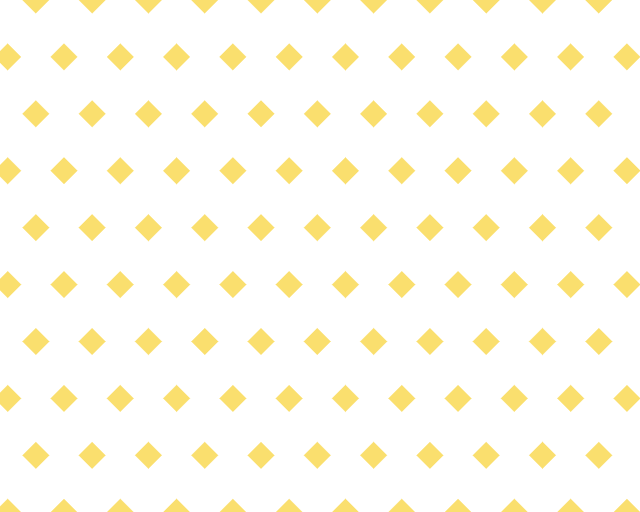
Reproduce this pattern procedurally as a Shadertoy shader.

```glsl
// Staggered rows of small solid diamonds on a plain white ground.
// Each point is folded into its row's cell, with alternate rows shifted by
// half a pitch, and then shaded by the distance to one diamond.

// Lengths are fractions of the canvas width, measured from the top left.
const vec2 PITCH = vec2(0.08796, 0.08893);      // column and row spacing
const vec2 FIRST_CENTRE = vec2(0.0560, 0.0);    // a diamond in the top row
const float HALF_DIAGONAL = 0.0211;
const float ROW_SHIFT = 0.5;                    // in columns, on odd rows
const vec3 GROUND = vec3(1.0);
const vec3 YELLOW = vec3(0.98, 0.873, 0.433);

// Signed distance to the sides of a square standing on its corner.
float diamondDistance(vec2 p, float halfDiagonal) {
    return (abs(p.x) + abs(p.y) - halfDiagonal) * inversesqrt(2.0);
}

// Offset from the centre of the nearest diamond in the staggered grid.
vec2 staggeredCell(vec2 p) {
    vec2 grid = (p - FIRST_CENTRE) / PITCH;
    float row = floor(grid.y + 0.5);
    grid.x += ROW_SHIFT * mod(row, 2.0);
    return (fract(grid + 0.5) - 0.5) * PITCH;
}

void mainImage(out vec4 fragColor, in vec2 fragCoord) {
    float pixel = 1.0 / iResolution.x;
    vec2 p = vec2(fragCoord.x, iResolution.y - fragCoord.y) * pixel;

    // Antialias over one pixel.
    float d = diamondDistance(staggeredCell(p), HALF_DIAGONAL);
    float coverage = clamp(0.5 - d / pixel, 0.0, 1.0);

    fragColor = vec4(mix(GROUND, YELLOW, coverage), 1.0);
}
```
